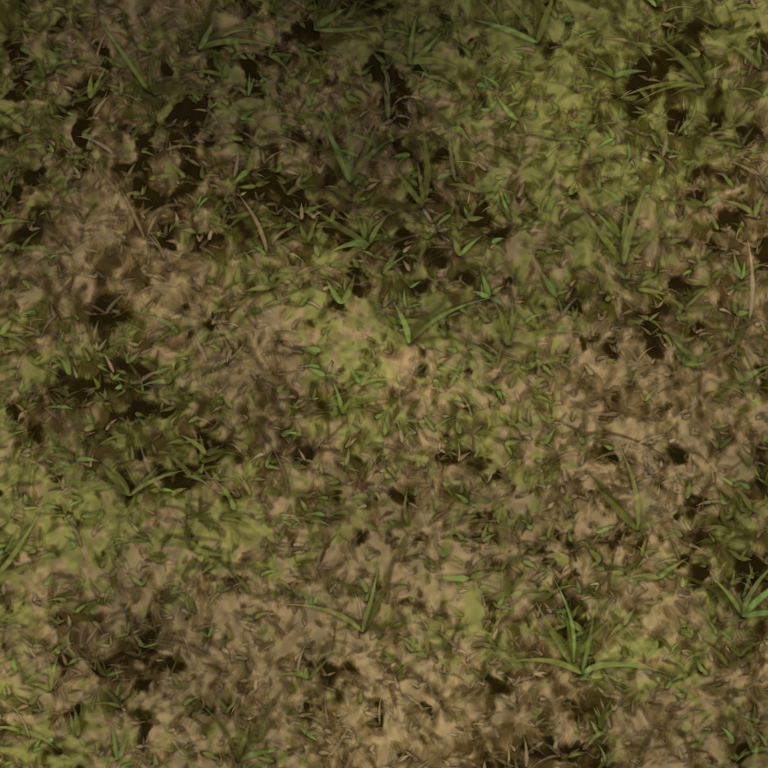
This texture is drawn by a WebGL 2 fragment shader. Its source:

```glsl
#version 300 es
precision highp float;
// Earthy bank with matted dry litter, small weeds and scattered tufts of grass.
uniform vec2 u_resolution;
out vec4 fragColor;

const vec3 CREVICE = vec3(0.13, 0.10, 0.03);
const vec3 DARK_SOIL = vec3(0.25, 0.20, 0.10);
const vec3 SOIL = vec3(0.38, 0.315, 0.195);
const vec3 PALE_SOIL = vec3(0.50, 0.425, 0.29);
const vec3 STRAW = vec3(0.56, 0.48, 0.34);
const vec3 DARK_LEAF = vec3(0.24, 0.235, 0.08);
const vec3 LEAF = vec3(0.42, 0.425, 0.20);
const vec3 BRIGHT_LEAF = vec3(0.42, 0.52, 0.24);
const float SOFTNESS = 0.0017;   // edge blur, in canvas heights
const float SHADOW = 0.22;       // darkness cast beside each blade
const float GREENERY = 0.47;     // average plant cover
const float EXPOSURE = 1.08;

float hash(vec2 p) {
    vec3 q = fract(vec3(p.xyx) * 0.1031);
    q += dot(q, q.yzx + 33.33);
    return fract((q.x + q.y) * q.z);
}

float noise(vec2 p) {
    vec2 i = floor(p), f = fract(p);
    f = f * f * (3.0 - 2.0 * f);
    return mix(mix(hash(i), hash(i + vec2(1, 0)), f.x),
               mix(hash(i + vec2(0, 1)), hash(i + vec2(1, 1)), f.x), f.y);
}

float fbm(vec2 p) {
    float sum = 0.0, amp = 0.533;
    for (int i = 0; i < 4; i++, amp *= 0.5) {
        sum += amp * noise(p);
        p = mat2(1.6, 1.2, -1.2, 1.6) * p + 17.3;
    }
    return sum;
}

// Plant cover: patchy, lush in the upper right, sparse at the lower left.
float cover(vec2 p) {
    float lush = smoothstep(0.65, 1.0, p.y) * smoothstep(0.35, 0.9, p.x);
    return GREENERY + 1.3 * (fbm(p * 6.0 + 40.0) - 0.5) + 0.5 * lush + 0.25 * (p.y - 0.5);
}

// Shaded undergrowth towards the upper left.
float gloom(vec2 p) {
    return smoothstep(0.6, 0.95, p.y) * (1.0 - smoothstep(0.45, 0.8, p.x));
}

// Distance to a tapered, bent blade growing from the origin.
float bladeDistance(vec2 p, float angle, float len, float halfWidth, float bend) {
    float s = sin(angle), c = cos(angle);
    p = vec2(c * p.x - s * p.y, s * p.x + c * p.y);
    float t = clamp(p.y / len, 0.0, 1.0);
    float profile = 2.6 * sqrt(t) * (1.0 - t);
    return length(vec2(p.x - bend * len * t * t, p.y - t * len)) - halfWidth * profile;
}

vec3 leafTint(float pick) {
    vec3 tint = mix(DARK_LEAF, LEAF, smoothstep(0.0, 0.6, pick));
    return mix(tint, BRIGHT_LEAF, smoothstep(0.75, 1.0, pick));
}

// A fan of blades in each jittered cell; green plants or dry litter.
vec3 scatter(vec3 col, vec2 p, float cells, float halfWidth, float spread,
             float density, bool green, int blades, float seed) {
    vec2 home = floor(p * cells);
    for (int n = 0; n < 9; n++) {
        vec2 id = home + vec2(n % 3 - 1, n / 3 - 1), key = id + seed;
        vec2 root = (id + vec2(hash(key), hash(key + 51.7))) / cells;
        float plants = cover(root);
        float chance = density * (green ? smoothstep(0.05, 0.7, plants)
                                        : 1.0 - 0.5 * smoothstep(0.3, 0.9, plants));
        if (hash(key + 93.1) > chance) continue;
        float lean = 1.6 * (noise(root * 4.0 + seed) - 0.5);
        for (int k = 0; k < blades; k++) {
            vec2 bladeKey = key + 7.13 * float(k);
            float angle = lean + spread * (hash(bladeKey + 12.9) - 0.5);
            float len = mix(0.3, 0.92, hash(bladeKey + 27.4)) / cells;
            float bend = 0.9 * (hash(bladeKey + 71.3) - 0.5) + 0.3 * sin(angle);
            float width = halfWidth * mix(0.6, 1.2, hash(bladeKey + 64.2));
            float pick = hash(bladeKey + 35.8);
            vec3 tint = green ? leafTint(pick) : mix(DARK_SOIL, STRAW, pick);
            float d = bladeDistance(p - root, angle, len, width, bend);
            float opacity = mix(0.4, 0.95, hash(bladeKey + 83.6));
            col *= 1.0 - SHADOW * opacity * (1.0 - smoothstep(0.0, 2.0 * width, d));
            col = mix(col, tint, opacity * (1.0 - smoothstep(-SOFTNESS, SOFTNESS, d)));
        }
    }
    return col;
}

void main() {
    vec2 p = gl_FragCoord.xy / u_resolution.y;
    vec2 warped = p + 0.014 * vec2(noise(p * 38.0), noise(p * 38.0 + 9.0));

    // Crumbly soil, moss stain and dark hollows
    float broad = fbm(p * 7.0) - 0.5;
    float tone = 0.55 + broad + 1.7 * (fbm(warped * vec2(75.0, 55.0)) - 0.5);
    vec3 col = mix(DARK_SOIL, SOIL, smoothstep(0.1, 0.5, tone));
    col = mix(col, PALE_SOIL, smoothstep(0.45, 0.85, tone));
    float moss = smoothstep(0.4, 0.8, cover(p) + 0.8 * (noise(warped * 70.0) - 0.5));
    col = mix(col, mix(DARK_LEAF, LEAF, smoothstep(0.15, 0.75, tone)), 0.75 * moss);
    float hollow = fbm(warped * 36.0 + 70.0) + 0.35 * broad - 0.12 * gloom(p);
    col = mix(CREVICE, col, smoothstep(0.22, 0.42, hollow));

    // Litter below, weeds above, tall grass on top
    col = scatter(col, p, 46.0, 0.0022, 3.6, 0.85, false, 3, 110.0);
    col = scatter(col, p, 38.0, 0.0027, 3.6, 0.70, true, 3, 230.0);
    col = scatter(col, p, 22.0, 0.0021, 2.6, 0.50, false, 2, 350.0);
    col = scatter(col, p, 20.0, 0.0031, 3.0, 0.50, true, 4, 470.0);
    col = scatter(col, p, 9.0, 0.0024, 2.2, 0.40, false, 1, 590.0);
    col = scatter(col, p, 8.0, 0.0040, 2.5, 0.50, true, 6, 710.0);

    // Fine grain and broad light
    float light = 1.0 + 0.30 * (noise(warped * 130.0) - 0.5) + 0.55 * (fbm(p * 6.0 + 5.0) - 0.5);
    fragColor = vec4(col * EXPOSURE * light * (1.0 - 0.28 * gloom(p)), 1.0);
}
```
